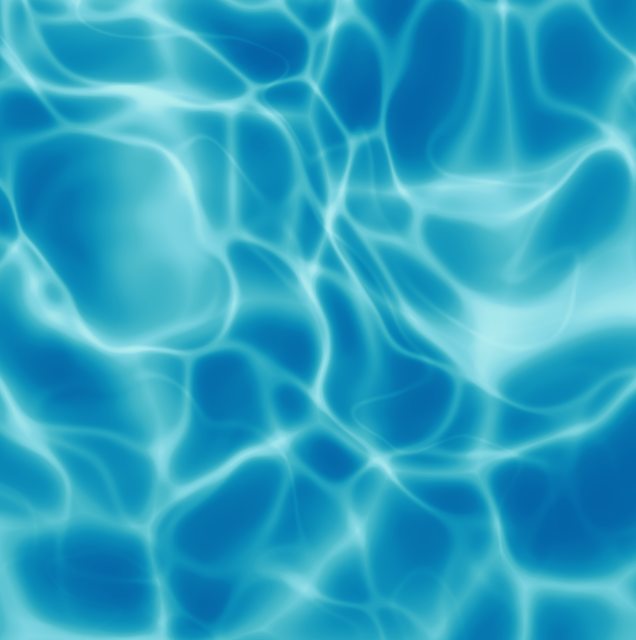
This texture is drawn by a Shadertoy shader. Its source:

```glsl
// Sunlit pool water: a net of soft bright caustic lines over blue hollows.
// Two warped cellular nets, broad noise, wisps and threads are summed to one
// light level, which a colour ramp turns from deep blue into pale cyan.

#define CELLS 3.9        // large cells over the canvas height
#define WARP 0.34        // bending of the large net
#define ROUNDNESS 14.0   // lower values round the cells more
#define HALO_WIDTH 0.25  // soft glow around the lines
#define CORE_GAIN 0.42   // strength of the bright lines
#define FOLD_GAIN 0.34   // strength of the finer second net
#define DEPTH_GAIN 0.44  // broad light and dark patches
#define WISP_GAIN 0.20   // slanted streaks inside the cells
#define THREAD_GAIN 0.12 // fine silky threads
#define MID_LIGHT 0.46   // light level at the middle of the ramp
#define CONTRAST 8.0
#define HIGHLIGHT 0.64   // contrast kept above the middle

float hash(vec2 p) {
    return fract(sin(dot(p, vec2(127.1, 311.7))) * 43758.5453);
}

vec2 hash2(vec2 p) {
    return vec2(hash(p), hash(p + 57.3));
}

float noise(vec2 p) {
    vec2 i = floor(p), f = fract(p);
    f = f * f * f * (f * (f * 6.0 - 15.0) + 10.0);
    return mix(mix(hash(i), hash(i + vec2(1, 0)), f.x),
               mix(hash(i + vec2(0, 1)), hash(i + vec2(1, 1)), f.x), f.y);
}

// Signed noise offset used to bend coordinates
vec2 bend(vec2 p) {
    return 2.0 * vec2(noise(p), noise(p + 31.7)) - 1.0;
}

// Rounded distance to the nearest cell border, slightly negative at the nodes
float borderDistance(vec2 p) {
    vec2 cell = floor(p), f = fract(p);
    float nearest = 9.0, sum = 0.0;
    for (int y = -2; y <= 2; y++) {
        for (int x = -2; x <= 2; x++) {
            vec2 g = vec2(x, y);
            vec2 r = g + 0.5 + 0.85 * (hash2(cell + g) - 0.5) - f;
            float d = dot(r, r);
            nearest = min(nearest, d);
            sum += exp(-0.5 * ROUNDNESS * d);
        }
    }
    float others = sum * exp(0.5 * ROUNDNESS * nearest) - 1.0;
    return max(-log(max(others, 1e-4)) / ROUNDNESS, -0.06);
}

float halo(float d) {
    return exp(-d / HALO_WIDTH);
}

float core(float d, float width) {
    float x = max(d, 0.0) / width;
    return exp(-x * x);
}

// Water colours from the deepest hollow to the brightest node
vec3 waterColor(float level) {
    vec3 tint[8] = vec3[8](
        vec3(0.01, 0.37, 0.64), vec3(0.02, 0.43, 0.67),
        vec3(0.03, 0.52, 0.71), vec3(0.06, 0.58, 0.73),
        vec3(0.13, 0.64, 0.75), vec3(0.29, 0.73, 0.79),
        vec3(0.51, 0.84, 0.89), vec3(0.72, 0.94, 0.94));
    float stop[8] = float[8](0.0, 0.045, 0.16, 0.325, 0.555, 0.80, 0.95, 1.0);
    vec3 color = tint[0];
    for (int i = 1; i < 8; i++) {
        float t = (level - stop[i - 1]) / (stop[i] - stop[i - 1]);
        color = mix(color, tint[i], clamp(t, 0.0, 1.0));
    }
    return color;
}

void mainImage(out vec4 fragColor, in vec2 fragCoord) {
    vec2 uv = fragCoord / iResolution.y;
    vec2 p = uv * CELLS + 3.0;

    // Large net with lines of changing width and brightness
    vec2 q = p + WARP * bend(p * 0.9) + 0.06 * bend(p * 2.7 + 9.0);
    float net = borderDistance(q);
    float width = mix(0.03, 0.10, noise(p * 1.3 + 41.0));
    float strength = mix(0.2, 1.0, noise(p * 1.1 + 73.0));
    float light = 0.58 * halo(net) + CORE_GAIN * strength * core(net, width);

    // Finer slanted folds, denser towards the top
    float folded = smoothstep(0.2, 0.8,
        0.6 * noise(p * 0.6 + 15.0) + 0.6 * uv.y - 0.1);
    vec2 s = mat2(0.7, -0.71, 0.71, 0.7) * (q + 0.16 * bend(p * 1.8 + 5.0));
    float folds = borderDistance(s * vec2(2.0, 1.3) + 20.0);
    light += FOLD_GAIN * folded * (halo(folds) - 0.6 + 0.8 * core(folds, 0.06));

    // Slanted wisps, and thin threads along the contours of warped noise
    float wisp = 0.6 * noise(s * vec2(3.6, 1.5) + 33.0)
               + 0.4 * noise(s.yx * vec2(6.0, 2.4) + 80.0);
    light += WISP_GAIN * (wisp - 0.5) * (0.5 + folded);
    float thread = (noise(s * vec2(2.6, 1.7) + 60.0) - 0.5) / 0.05;
    light += THREAD_GAIN * folded * exp(-thread * thread);

    // Broad patches of depth
    float depth = 0.55 * noise(p * 0.8 + 90.0) + 0.45 * noise(q * 1.9 + 7.0);
    light += DEPTH_GAIN * (depth - 0.5);

    float x = CONTRAST * (light - MID_LIGHT);
    x *= x > 0.0 ? HIGHLIGHT : 1.0;
    fragColor = vec4(waterColor(1.0 / (1.0 + exp(-x))), 1.0);
}
```
